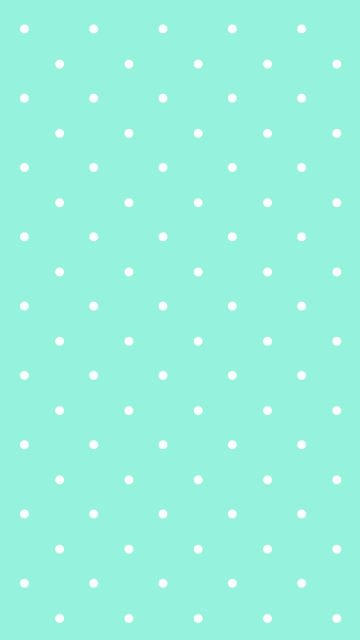
Reproduce this pattern procedurally as a Shadertoy shader.

```glsl
// Staggered white polka dots on a flat mint ground.

// Lengths are fractions of the canvas width
#define PITCH 0.1925
#define FIRST_DOT vec2(0.0678, 0.0802)
#define STAGGER vec2(0.0978, 0.0978)
#define DOT_RADIUS 0.0121
#define HALO_WIDTH 0.0045
#define HALO_STRENGTH 0.75
#define MINT vec3(0.584, 0.949, 0.863)
#define HALO vec3(0.650, 0.922, 0.870)
#define WHITE vec3(0.985, 1.0, 1.0)

// Distance to the nearest point of a square lattice
float latticeDistance(vec2 p, vec2 origin) {
    vec2 cell = fract((p - origin) / PITCH + 0.5) - 0.5;
    return length(cell) * PITCH;
}

void mainImage(out vec4 fragColor, in vec2 fragCoord) {
    // Measure from the top left so the first row stays anchored there
    vec2 p = vec2(fragCoord.x, iResolution.y - fragCoord.y) / iResolution.x;
    float pixel = 1.0 / iResolution.x;

    // Two interleaved lattices form the staggered rows
    float d = min(latticeDistance(p, FIRST_DOT),
                  latticeDistance(p, FIRST_DOT + STAGGER)) - DOT_RADIUS;

    // Faint soft rim, then the dot itself
    float rim = 1.0 - smoothstep(0.0, HALO_WIDTH, d);
    float dotMask = 1.0 - smoothstep(-0.75 * pixel, 0.75 * pixel, d);

    vec3 color = mix(MINT, HALO, HALO_STRENGTH * rim);
    color = mix(color, WHITE, dotMask);
    fragColor = vec4(color, 1.0);
}
```
